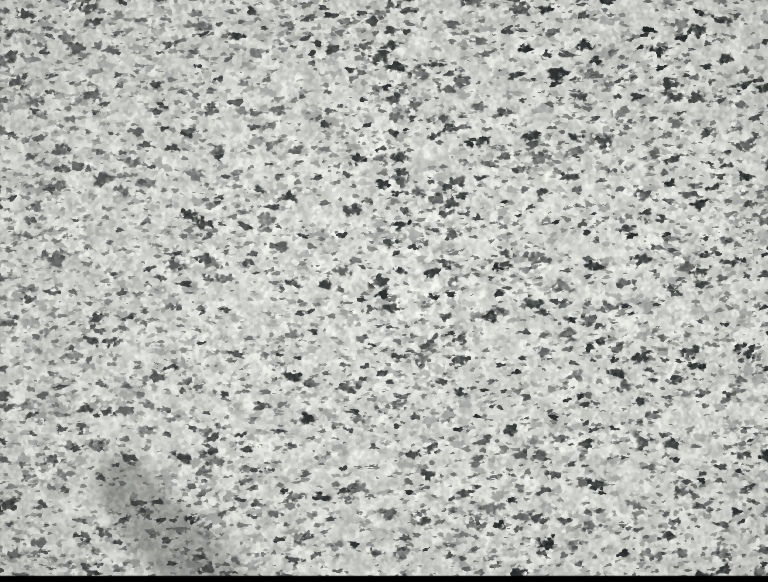
Give the GLSL for this texture, as a Shadertoy shader.

```glsl
// Pale speckled granite: milky cellular grain under three layers of scattered,
// slightly flattened mineral flecks with lobed outlines. A soft shadow falls on
// the lower left and a thin black strip closes the bottom edge.

const vec3 STONE_DARK  = vec3(0.650, 0.662, 0.645);
const vec3 STONE_LIGHT = vec3(0.945, 0.952, 0.930);
const vec3 MICA        = vec3(0.165, 0.180, 0.180);
const vec3 SMUDGE      = vec3(0.460, 0.470, 0.465);

// Cells per canvas height
const float FINE_GRAIN   = 170.0;
const float MILKY_GRAIN  = 62.0;
const float FLECK_CELLS  = 38.0;
const float CHIP_CELLS   = 76.0;
const float SMUDGE_CELLS = 46.0;

const float FLATTEN      = 0.80;   // horizontal stretch of the fleck grid
const float TILT_SPREAD  = 1.1;    // range of fleck directions, radians
const float EDGE_ROUGH   = 0.9;    // how far the grain eats into outlines
const float STRIP_HEIGHT = 0.0105;

const vec2  SHADOW_START  = vec2(0.215, 0.165);
const vec2  SHADOW_END    = vec2(0.370, -0.020);
const float SHADOW_RADIUS = 0.055;
const float SHADOW_DEPTH  = 0.24;

vec3 hash3(vec2 cell) {
    vec3 q = fract(cell.xyx * vec3(0.1031, 0.1030, 0.0973));
    q += dot(q, q.yxz + 33.33);
    return fract((q.xxy + q.yzz) * q.zyx);
}

// Smooth cellular noise: random cell tones blended by distance
float cellTone(vec2 p) {
    vec2 base = floor(p);
    float sum = 0.0, weight = 0.0;
    for (int y = -1; y <= 1; y++)
    for (int x = -1; x <= 1; x++) {
        vec2 cell = base + vec2(x, y);
        vec3 rnd = hash3(cell);
        vec2 d = p - cell - rnd.xy;
        float w = exp(-7.0 * dot(d, d));
        sum += w * rnd.z;
        weight += w;
    }
    return sum / weight;
}

// Slow layered sines that gather the flecks into loose drifts
float drift(vec2 p) {
    return 0.5 * sin(19.0 * p.x + 2.5 * sin(13.0 * p.y))
         + 0.5 * sin(31.0 * p.y - 9.0 * p.x + 2.0 * sin(17.0 * p.x));
}

// Opacity of scattered flecks; size is the range of half lengths in cells
float flecks(vec2 p, float cells, vec2 size, float density, float seed, float rough) {
    vec2 g = p * cells * vec2(FLATTEN, 1.0);
    vec2 base = floor(g);
    float cover = 0.0;
    for (int y = -1; y <= 1; y++)
    for (int x = -1; x <= 1; x++) {
        vec2 cell = base + vec2(x, y);
        vec3 place = hash3(cell + seed);
        vec3 form = hash3(cell + seed + 57.0);
        float present = step(place.z, density + 0.16 * drift(cell / cells));

        // Rotated ellipse with a lobed rim
        float tilt = TILT_SPREAD * (form.x - 0.45);
        vec2 d = g - cell - place.xy;
        d = mat2(cos(tilt), -sin(tilt), sin(tilt), cos(tilt)) * d;
        float halfLength = mix(size.x, size.y, form.y * form.y);
        float slimness = mix(0.42, 0.85, fract(form.x * 7.0 + form.z));
        d /= halfLength * vec2(1.0, slimness);
        float around = atan(d.y, d.x + 1e-5);
        float rim = 1.0 + 0.18 * sin(3.0 * around + 40.0 * form.z)
                        + 0.12 * sin(5.0 * around + 60.0 * form.y);
        float r = length(d) / rim + rough;
        float shape = 1.0 - smoothstep(0.65, 1.25, r);
        cover = max(cover, present * shape * mix(0.48, 1.0, form.z));
    }
    return cover;
}

// Soft capsule, widening toward the bottom
float shadow(vec2 p) {
    vec2 axis = SHADOW_END - SHADOW_START;
    float t = clamp(dot(p - SHADOW_START, axis) / dot(axis, axis), 0.0, 1.0);
    float d = length(p - SHADOW_START - axis * t) - 0.012 * t;
    return 1.0 - smoothstep(SHADOW_RADIUS - 0.025, SHADOW_RADIUS + 0.015, d);
}

void mainImage(out vec4 fragColor, in vec2 fragCoord) {
    vec2 p = fragCoord / iResolution.y;
    vec2 uv = fragCoord / iResolution.xy;

    // Stone body
    float fine = cellTone(p * FINE_GRAIN);
    float milky = cellTone(p * MILKY_GRAIN + 31.0);
    vec3 color = mix(STONE_DARK, STONE_LIGHT, 0.06 + 0.50 * fine + 0.46 * milky);

    // Minerals: pale smudges, small chips, then the dark flecks
    float rough = EDGE_ROUGH * (fine - 0.5);
    float smudge = flecks(p, SMUDGE_CELLS, vec2(0.22, 0.60), 0.52, 11.0, rough);
    float chip = flecks(p, CHIP_CELLS, vec2(0.20, 0.48), 0.48, 143.0, rough);
    float fleck = flecks(p, FLECK_CELLS, vec2(0.20, 0.50), 0.64, 271.0, rough);
    float strength = mix(0.80, 1.0, smoothstep(0.0, 0.65, uv.x));
    color = mix(color, SMUDGE, 0.48 * smudge);
    color = mix(color, MICA, 0.58 * chip * strength);
    color = mix(color, MICA, fleck * strength * (1.08 - 0.25 * fine));

    // Uneven light, shadow and bottom strip
    vec2 off = uv - vec2(0.55, 0.50);
    color *= 1.02 - 0.18 * dot(off, off);
    color *= 1.0 - SHADOW_DEPTH * shadow(p);
    float pixel = 1.0 / iResolution.y;
    color *= smoothstep(STRIP_HEIGHT - pixel, STRIP_HEIGHT + pixel, p.y);

    fragColor = vec4(clamp(color, 0.0, 1.0), 1.0);
}
```
